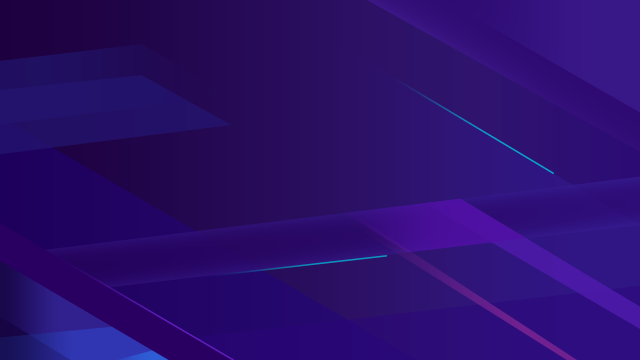
A WebGL 2 fragment shader for this background:

```glsl
#version 300 es
precision highp float;
// Abstract violet backdrop of crossing translucent bands with thin cyan accents.

#define CANVAS vec2(16.0, 9.0)
#define FALL -0.588
#define RISE 0.119
#define LINE_HALF_WIDTH 0.019
#define EDGE_GLOW 0.45
#define NIGHT vec3(0.11, 0.0, 0.245)
#define DUSK vec3(0.185, 0.08, 0.43)
#define INDIGO vec3(0.19, 0.09, 0.54)
#define VIOLET vec3(0.31, 0.06, 0.64)
#define MAGENTA vec3(0.47, 0.14, 0.57)
#define CYAN vec3(0.04, 0.64, 0.80)

uniform vec2 u_resolution;
out vec4 fragColor;

// Signed distance above the line y = start + slope * x.
float height(vec2 p, float start, float slope) {
    return (p.y - start - slope * p.x) * inversesqrt(1.0 + slope * slope);
}

float cover(float d) {
    return clamp(d * u_resolution.y / CANVAS.y + 0.5, 0.0, 1.0);
}

float above(vec2 p, float start, float slope) {
    return cover(height(p, start, slope));
}

// Region between a lower and an upper line, given as (start, slope).
float band(vec2 p, vec2 lower, vec2 upper) {
    return above(p, lower.x, lower.y) * (1.0 - above(p, upper.x, upper.y));
}

// Thin segment that fades in from a to b.
float streak(vec2 p, vec2 a, vec2 b) {
    vec2 ab = b - a;
    float t = clamp(dot(p - a, ab) / dot(ab, ab), 0.0, 1.0);
    return cover(LINE_HALF_WIDTH - length(p - a - t * ab)) * smoothstep(0.0, 0.7, t);
}

void main() {
    vec2 p = gl_FragCoord.xy / u_resolution * CANVAS;

    // Base gradient and the broad right-hand glow
    vec3 col = mix(NIGHT, DUSK, smoothstep(-1.0, 13.0, p.x));
    float belowRay = 1.0 - above(p, 12.94, -0.598);
    col = mix(col, vec3(0.17, 0.04, 0.46), smoothstep(11.0, 16.0, p.x) * 0.8);
    col = mix(col, INDIGO, belowRay * smoothstep(8.0, 15.5, p.x) * 0.8);

    // Deep blue wedge on the left, and the floor plane
    float wedge = 1.0 - above(p, 6.083, -0.584);
    vec3 wedgeColor = mix(vec3(0.115, 0.0, 0.37), vec3(0.145, 0.03, 0.44), p.x / 8.0);
    col = mix(col, wedgeColor, wedge * 0.9);
    float floorPlane = 1.0 - above(p, 0.006, 0.1155);
    col = mix(col, vec3(0.165, 0.02, 0.48), floorPlane * 0.5);

    // Upper right slabs
    float slab = height(p, 14.09, -0.555);
    float rim = exp(-max(slab, 0.0) / EDGE_GLOW);
    vec3 slabColor = mix(vec3(0.175, 0.035, 0.44), vec3(0.24, 0.09, 0.54),
                         rim * (1.0 - 0.6 * smoothstep(10.0, 16.0, p.x)));
    col = mix(col, slabColor, cover(slab) * 0.9);
    float corner = above(p, 15.37, -0.574);
    col = mix(col, vec3(0.22, 0.09, 0.53), corner * smoothstep(11.0, 15.0, p.x));

    // Upper left pair of overlapping panels
    float panelA = band(p, vec2(5.896, 0.12), vec2(7.479, 0.1176));
    panelA *= (1.0 - above(p, 9.9, -0.567)) * (1.0 - smoothstep(1.0, 5.6, p.x));
    col = mix(col, vec3(0.13, 0.08, 0.42), panelA * 0.75);
    float panelB = band(p, vec2(5.146, 0.126), vec2(6.75, 0.106));
    panelB *= 1.0 - above(p, 9.09, -0.556);
    col = mix(col, vec3(0.14, 0.08, 0.44), panelB * 0.75);

    // Long rising ribbon with bright rims
    float ribbon = band(p, vec2(1.494, 0.1176), vec2(2.617, 0.1229));
    float across = (p.y - 1.494 - 0.1176 * p.x) / (1.123 + 0.0053 * p.x);
    float rims = pow(min(abs(2.0 * across - 1.0), 1.0), 2.5);
    float along = p.x / CANVAS.x;
    vec3 ribbonDark = mix(vec3(0.14, 0.005, 0.34), vec3(0.18, 0.05, 0.47), along);
    vec3 ribbonRim = mix(vec3(0.18, 0.05, 0.44), vec3(0.21, 0.11, 0.57), along);
    col = mix(col, mix(ribbonDark, ribbonRim, rims), ribbon * 0.8);

    // Violet beam, lit facet and magenta strip
    float beam = band(p, vec2(10.12, -0.584), vec2(10.95, -0.601));
    beam *= smoothstep(9.4, 12.5, p.x) * (1.0 - above(p, 2.617, 0.1229));
    col = mix(col, vec3(0.30, 0.10, 0.66), beam * 0.9);
    float facet = ribbon * band(p, vec2(8.92, -0.61), vec2(10.95, -0.601));
    col = mix(col, VIOLET, facet * smoothstep(7.8, 11.5, p.x) * 0.85);
    float strip = band(p, vec2(8.90, -0.628), vec2(9.42, -0.653));
    strip *= smoothstep(8.6, 13.5, p.x);
    col = mix(col, MAGENTA, strip * 0.9);

    // Lower left corner: blue glass beneath a dark plum band
    vec3 glass = mix(vec3(0.10, 0.03, 0.30), vec3(0.19, 0.13, 0.56), smoothstep(0.0, 1.6, p.x));
    float shade = 1.0 - above(p, 1.083, -0.61);
    glass = mix(glass, vec3(0.08, 0.01, 0.25), shade * 0.75);
    vec3 azure = mix(vec3(0.09, 0.09, 0.37), vec3(0.19, 0.21, 0.70), smoothstep(0.0, 2.0, p.x));
    glass = mix(glass, azure, (1.0 - above(p, 0.5625, 0.096)) * (1.0 - 0.3 * shade));
    float tip = 1.0 - above(p, -0.778, 0.267);
    glass = mix(glass, vec3(0.18, 0.36, 0.83), tip * smoothstep(2.5, 3.8, p.x));
    col = mix(col, vec3(0.16, 0.0, 0.38), 1.0 - above(p, 3.417, -0.586));
    col = mix(col, glass, 1.0 - above(p, 2.479, FALL));

    // Fine accent lines
    col = mix(col, vec3(0.43, 0.14, 0.82), streak(p, vec2(1.2, 2.714), vec2(5.833, 0.0)) * 0.8);
    col = mix(col, CYAN, streak(p, vec2(9.58, 7.21), vec2(13.83, 4.67)));
    col = mix(col, CYAN, streak(p, vec2(5.0, 1.477 + 5.0 * RISE), vec2(9.66, 2.604)) * 0.9);

    fragColor = vec4(col, 1.0);
}
```
